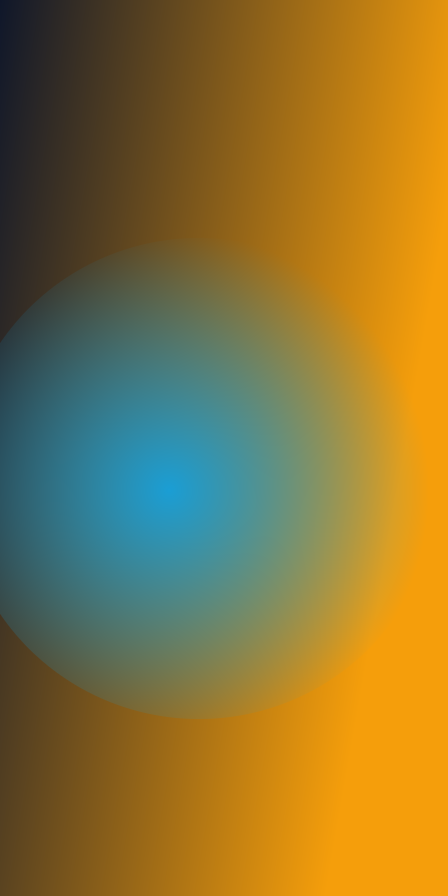
A Shadertoy shader for this background:

```glsl
const vec3 NAVY = vec3(0.059, 0.090, 0.165);
const vec3 AMBER = vec3(0.961, 0.620, 0.043);
const vec3 SKY = vec3(0.055, 0.647, 0.914);

// Lengths are fractions of the canvas height
const float RAMP_TILT = radians(10.0);
const float RAMP_LENGTH = 0.532;
const vec2 DISC_CENTER = vec2(0.222, 0.466);
const float DISC_RADIUS = 0.2685;
const vec2 GLOW_CENTER = vec2(0.189, 0.453);
const float GLOW_RADIUS = 0.290;
const float GLOW_OPACITY = 0.9;

// Tilted ramp that starts at the top left corner
vec3 backdrop(vec2 p) {
    vec2 direction = vec2(cos(RAMP_TILT), -sin(RAMP_TILT));
    float t = dot(p - vec2(0.0, 1.0), direction) / RAMP_LENGTH;
    return mix(NAVY, AMBER, clamp(t, 0.0, 1.0));
}

// Off-centre radial fade, clipped by a smooth-edged disc
float discGlow(vec2 p, float pixel) {
    float edge = length(p - DISC_CENTER) - DISC_RADIUS;
    float mask = clamp(0.5 - edge / pixel, 0.0, 1.0);
    float fade = max(1.0 - length(p - GLOW_CENTER) / GLOW_RADIUS, 0.0);
    return GLOW_OPACITY * fade * mask;
}

void mainImage(out vec4 fragColor, in vec2 fragCoord) {
    float pixel = 1.0 / iResolution.y;
    vec2 p = fragCoord * pixel;
    vec3 color = mix(backdrop(p), SKY, discGlow(p, pixel));
    fragColor = vec4(color, 1.0);
}
```
